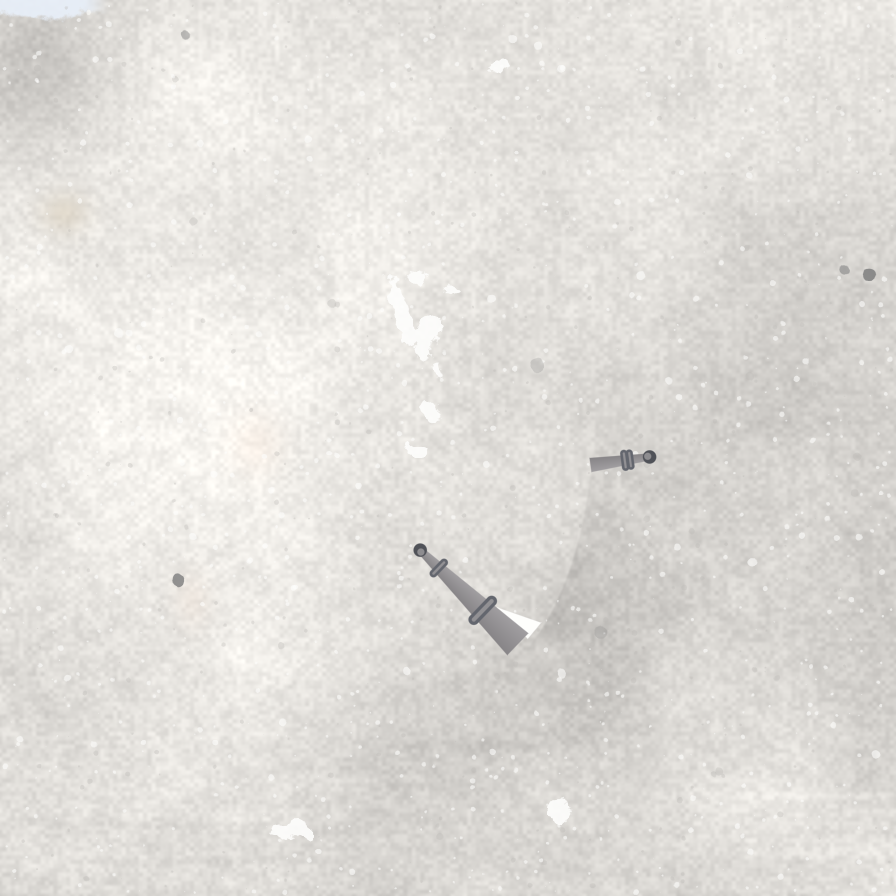
Write a WebGL 2 fragment shader that draws this texture.

```glsl
#version 300 es
precision highp float;
// Pale weathered concrete seen from above: broad soft shading, noise grain,
// scattered specks, chipped white paint, and two tapered grey rods with
// collars beside a faint curved fold that casts a shadow to its right.
uniform vec2 u_resolution;
out vec4 outColor;

const vec3 PALE = vec3(0.905, 0.895, 0.877);
const vec3 SHADE = vec3(0.765, 0.755, 0.74);
const vec3 PAINT = vec3(0.995, 0.995, 0.99);
const vec3 ICE = vec3(0.91, 0.94, 0.98);
const vec3 TAN = vec3(0.84, 0.79, 0.70);
const vec3 PEACH = vec3(0.96, 0.88, 0.82);
const vec3 PEBBLE = vec3(0.51, 0.51, 0.51);
const vec3 ROD = vec3(0.58, 0.57, 0.58);
const vec3 COLLAR = vec3(0.39, 0.40, 0.43);
const float GRAIN = 0.065;
const float MOTTLE = 0.11;
const float CONTRAST = 1.2;
const float CHIP_ROUGHNESS = 0.022;

// Soft tone patches: centre, radius, brightness change.
const vec4 TONES[11] = vec4[11](
  vec4(0.04, 0.93, 0.10, -0.10), vec4(0.25, 0.93, 0.09, 0.025),
  vec4(0.27, 0.58, 0.30, 0.045), vec4(0.90, 0.55, 0.32, -0.05),
  vec4(0.66, 0.26, 0.11, -0.07), vec4(0.75, 0.22, 0.06, 0.03),
  vec4(0.55, 0.20, 0.13, -0.045), vec4(0.50, 0.02, 0.35, -0.03),
  vec4(0.05, 0.24, 0.08, -0.025), vec4(0.98, 0.28, 0.18, -0.03),
  vec4(0.58, 0.80, 0.20, 0.015));
// Paint chips: centre and half size.
const vec4 CHIPS[10] = vec4[10](
  vec4(0.478, 0.633, 0.012, 0.015), vec4(0.505, 0.676, 0.009, 0.007),
  vec4(0.462, 0.691, 0.012, 0.007), vec4(0.479, 0.544, 0.008, 0.012),
  vec4(0.470, 0.499, 0.009, 0.006), vec4(0.472, 0.605, 0.006, 0.008),
  vec4(0.487, 0.588, 0.006, 0.008), vec4(0.624, 0.094, 0.014, 0.012),
  vec4(0.329, 0.074, 0.021, 0.009), vec4(0.559, 0.927, 0.010, 0.007));
// Pebbles: centre, radius, opacity.
const vec4 PEBBLES[6] = vec4[6](
  vec4(0.199, 0.353, 0.007, 0.85), vec4(0.970, 0.694, 0.007, 0.9),
  vec4(0.943, 0.699, 0.005, 0.6), vec4(0.206, 0.961, 0.005, 0.5),
  vec4(0.671, 0.294, 0.007, 0.25), vec4(0.600, 0.592, 0.007, 0.25));

float hash(vec2 p) { return fract(sin(dot(p, vec2(127.1, 311.7))) * 43758.5453); }

float noise(vec2 p) {
  vec2 i = floor(p), f = fract(p);
  f = f * f * (3.0 - 2.0 * f);
  return mix(mix(hash(i), hash(i + vec2(1, 0)), f.x),
             mix(hash(i + vec2(0, 1)), hash(i + 1.0), f.x), f.y);
}

float fbm(vec2 p) {
  float sum = 0.0, amp = 0.5;
  for (int i = 0; i < 5; i++) { sum += amp * noise(p); p = p * 2.03 + 17.3; amp *= 0.5; }
  return sum;
}

float glow(vec2 p, vec2 c, vec2 r) { vec2 q = (p - c) / r; return exp(-dot(q, q)); }

float cover(float d) { float px = 0.8 / u_resolution.y; return 1.0 - smoothstep(-px, px, d); }

float segment(vec2 p, vec2 a, vec2 b) {
  vec2 d = b - a;
  return length(p - a - d * clamp(dot(p - a, d) / dot(d, d), 0.0, 1.0));
}

float cross2(vec2 a, vec2 b) { return a.x * b.y - a.y * b.x; }

// One rod from its round tip to its wide flat end; collar places are fractions.
vec3 drawRod(vec3 col, vec2 p, vec2 tip, vec2 end, vec2 width, vec2 collars) {
  float len = distance(tip, end);
  vec2 dir = (end - tip) / len;
  vec2 q = vec2(dot(p - tip, dir), cross2(dir, p - tip));
  float halfWidth = mix(width.x, width.y, clamp(q.x / len, 0.0, 1.0));
  float body = max(abs(q.y) - halfWidth, abs(q.x - len * 0.5) - len * 0.5);
  col = mix(col, ROD + 0.05 * q.y / halfWidth, cover(body));
  for (int i = 0; i < 2; i++) {
    float at = collars[i], w = mix(width.x, width.y, at) + 0.002;
    float bar = segment(q, vec2(at * len, -w), vec2(at * len, w));
    col = mix(col, COLLAR, cover(bar - 0.28 * w - 0.002));
    col = mix(col, ROD + 0.04, 0.8 * cover(bar - 0.16 * w));
  }
  float knob = length(q);
  col = mix(col, COLLAR * 0.8, cover(knob - 0.0075));
  return mix(col, ROD + 0.04, 0.8 * cover(length(q - vec2(0.002, -0.001)) - 0.004));
}

void main() {
  vec2 p = gl_FragCoord.xy / u_resolution;

  // Broad tone, mottling and grain
  float tone = MOTTLE * (fbm(p * 7.0) - 0.5) + GRAIN * (noise(p * 210.0) - 0.5);
  tone += 0.06 * (fbm(p * 55.0) - 0.5);
  for (int i = 0; i < 11; i++) tone += TONES[i].w * glow(p, TONES[i].xy, vec2(TONES[i].z));
  float streak = noise(p * vec2(7.0, 130.0)) - 0.5;
  tone += 0.03 * streak * smoothstep(0.22, 0.08, p.y);
  tone -= 0.03 * glow(p, vec2(0.54, 0.167), vec2(0.12, 0.008));
  tone += 0.03 * glow(p, vec2(0.95, 0.112), vec2(0.12, 0.004));
  tone -= 0.03 * glow(p, vec2(0.15, 0.078), vec2(0.18, 0.004));

  // Curved fold, shaded on its right
  float foldX = 0.604 + 0.07 * (1.0 - exp(-9.0 * (p.y - 0.297)));
  float side = p.x - foldX;
  float span = smoothstep(0.27, 0.31, p.y) * smoothstep(0.56, 0.36, p.y);
  tone -= 0.06 * span * smoothstep(-0.002, 0.002, side) * exp(-14.0 * max(side, 0.0));
  vec3 col = PALE + CONTRAST * tone * (PALE - SHADE) / 0.14;

  // Stains and the icy corner
  col = mix(col, TAN, 0.45 * glow(p, vec2(0.072, 0.762), vec2(0.026, 0.022)));
  col = mix(col, PEACH, 0.3 * glow(p, vec2(0.286, 0.505), vec2(0.03, 0.035)));
  col = mix(col, PEACH, 0.25 * glow(p, vec2(0.215, 0.33), vec2(0.02, 0.03)));
  float rough = CHIP_ROUGHNESS * (fbm(p * 75.0) - 0.5);
  float corner = p.y - 0.982 - 0.1 * max(p.x - 0.06, 0.0) + 1.2 * rough;
  col = mix(col, ICE, 0.9 * smoothstep(-0.004, 0.004, corner) * smoothstep(0.125, 0.09, p.x));

  // Scattered pale and dark specks, bent out of round by the roughness
  for (int layer = 0; layer < 3; layer++) {
    float cells = 34.0 + 26.0 * float(layer);
    vec2 g = p * cells, id = floor(g) + 61.0 * float(layer);
    vec2 c = 0.25 + 0.5 * vec2(hash(id), hash(id + 9.7));
    float pick = hash(id + 23.1), r = 0.04 + 0.09 * hash(id + 5.3);
    float speck = cover((length(fract(g) - c) - r) / cells + 0.35 * rough);
    col = mix(col, PAINT, 0.6 * speck * step(0.88, pick));
    col = mix(col, SHADE * 0.95, 0.35 * speck * step(pick, 0.04));
  }

  // Paint chips and pebbles
  float chips = segment(p, vec2(0.439, 0.685), vec2(0.455, 0.627)) - 0.008;
  for (int i = 0; i < 10; i++) {
    vec2 h = CHIPS[i].zw;
    chips = min(chips, (length((p - CHIPS[i].xy) / h) - 1.0) * min(h.x, h.y));
  }
  col = mix(col, PAINT, 0.9 * cover(chips + rough));
  for (int i = 0; i < 6; i++)
    col = mix(col, PEBBLE, PEBBLES[i].w * cover(distance(p, PEBBLES[i].xy) - PEBBLES[i].z + 0.3 * rough));

  // White wedge, then the two rods
  vec2 a = vec2(0.555, 0.322), b = vec2(0.604, 0.305), c = vec2(0.589, 0.287);
  float wedge = max(cross2(normalize(b - a), p - a), max(cross2(normalize(c - b), p - b), cross2(normalize(a - c), p - c)));
  col = mix(col, PAINT, cover(wedge));
  col = drawRod(col, p, vec2(0.469, 0.386), vec2(0.578, 0.281), vec2(0.004, 0.017), vec2(0.19, 0.64));
  col = drawRod(col, p, vec2(0.725, 0.490), vec2(0.659, 0.481), vec2(0.004, 0.008), vec2(0.33, 0.42));
  outColor = vec4(clamp(col, 0.0, 1.0), 1.0);
}
```
